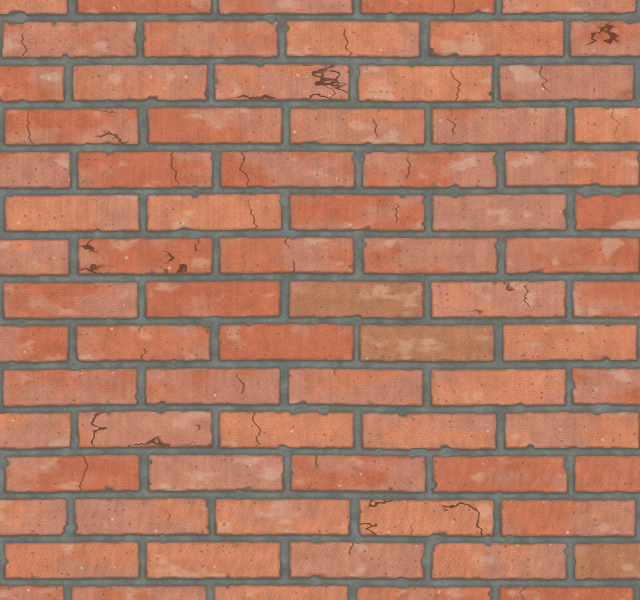
A WebGL 1 fragment shader for this texture:

```glsl
precision highp float;
uniform vec2 u_resolution;

// Lengths are in courses: one course is brick height plus one joint
const float COURSES = 13.8;
const float BRICKS_ACROSS = 4.5;
const float BRICK_PITCH = 3.278;
const float TOP_OFFSET = 0.606;
const vec2 BRICK_HALF = vec2(1.54, 0.408);

const vec3 ORANGE = vec3(0.82, 0.53, 0.395);
const vec3 CLAY = vec3(0.76, 0.44, 0.325);
const vec3 PINK = vec3(0.76, 0.52, 0.43);
const vec3 BROWN = vec3(0.65, 0.46, 0.34);
const vec3 RIM = vec3(0.50, 0.35, 0.28);
const vec3 CRACK = vec3(0.36, 0.24, 0.19);
const vec3 CHALK = vec3(0.86, 0.75, 0.67);
const vec3 MORTAR = vec3(0.455, 0.47, 0.45);
const vec3 SHADE = vec3(0.37, 0.345, 0.305);

float hash(vec2 p) {
  return fract(sin(dot(p, vec2(127.1, 311.7))) * 43758.5453);
}

float noise(vec2 p) {
  vec2 i = floor(p);
  vec2 f = fract(p);
  f = f * f * (3.0 - 2.0 * f);
  float low = mix(hash(i), hash(i + vec2(1.0, 0.0)), f.x);
  float high = mix(hash(i + vec2(0.0, 1.0)), hash(i + 1.0), f.x);
  return mix(low, high, f.y);
}

float fbm(vec2 p) {
  float sum = 0.0;
  float weight = 0.533;
  for (int i = 0; i < 4; i++) {
    sum += weight * noise(p);
    p = p * 2.03 + 17.3;
    weight *= 0.5;
  }
  return sum;
}

float roundBox(vec2 p, vec2 halfSize, float radius) {
  vec2 q = abs(p) - halfSize + radius;
  return length(max(q, 0.0)) + min(max(q.x, q.y), 0.0) - radius;
}

// Round spots scattered over a jittered grid
float specks(vec2 p, float density, float radius, float soft) {
  vec2 cell = floor(p);
  vec2 center = 0.3 + 0.4 * vec2(hash(cell + 3.1), hash(cell + 8.7));
  float size = radius * (0.5 + hash(cell + 5.3));
  float dist = length(fract(p) - center);
  return step(hash(cell), density) * (1.0 - smoothstep(size - soft, size + soft, dist));
}

// Wandering vertical hairline plus an occasional branching fracture
float cracks(vec2 p, vec2 id, float px) {
  float x = (hash(id + 2.9) - 0.5) * 2.2;
  float wander = (fbm(vec2(p.y * 4.0, hash(id) * 40.0)) - 0.5) * 0.5;
  float hairline = 1.0 - smoothstep(0.005, 0.012 + px, abs(p.x - x - wander));
  hairline *= step(hash(id + 6.1), 0.4) * smoothstep(0.3, 0.55, noise(p * 3.0 + id * 5.0));
  float ridge = abs(fbm(p * vec2(1.3, 2.2) + id * 9.0) - 0.5);
  float branch = 1.0 - smoothstep(0.006, 0.014 + px, ridge);
  branch *= step(hash(id + 4.4), 0.13) * smoothstep(0.4, 0.6, noise(p * 1.2 + id * 3.0));
  return max(hairline * 0.6, branch * 0.85);
}

vec3 brickColor(vec2 p, vec2 id, float edge, float px) {
  vec2 q = p + id * 13.7;
  vec3 color = mix(CLAY, ORANGE, smoothstep(0.2, 0.75, hash(id + 1.3)));
  color = mix(color, BROWN, 0.65 * step(0.92, hash(id + 7.7)));
  float bloom = fbm(q * vec2(0.9, 1.4)) + 0.35 * (hash(id + 9.2) - 0.5);
  color = mix(color, PINK, 0.9 * smoothstep(0.42, 0.62, bloom));

  // Wire-cut streaks, mottling and sandy grain
  float streak = noise(q * vec2(16.0, 1.2)) - 0.5;
  float mottle = fbm(q * 3.5) - 0.5;
  float grain = noise(q * 32.0) - 0.5;
  color *= 1.0 + 0.06 * streak + 0.16 * mottle + 0.11 * grain;
  color = mix(color, CHALK, 0.4 * smoothstep(0.62, 0.78, fbm(q * vec2(1.6, 2.6) + 31.0)));

  // Pits, lime specks and cracks
  color = mix(color, RIM, 0.65 * specks(q * 6.0, 0.12, 0.12, px * 6.0));
  color = mix(color, CHALK, 0.8 * specks(q * 4.0 + 0.5, 0.035, 0.1, px * 4.0));
  color = mix(color, CRACK, cracks(p, id, px));

  // Burnt and crumbled rim, heavier along the lower side
  float wear = smoothstep(0.3, 0.7, noise(q * 5.0));
  float rim = smoothstep(-0.065, 0.0, edge) * (0.3 + 0.5 * wear);
  return mix(color, RIM, rim * mix(0.75, 1.15, smoothstep(-0.2, 0.3, p.y)));
}

vec3 mortarColor(vec2 wall, vec2 p, float edge) {
  vec3 color = MORTAR * (1.0 + 0.3 * (fbm(wall * 4.0) - 0.5) + 0.12 * (noise(wall * 28.0) - 0.5));
  float shadow = 1.0 - smoothstep(0.0, 0.085, edge);
  return mix(color, SHADE, shadow * mix(0.55, 0.95, smoothstep(-0.1, 0.3, p.y)));
}

void main() {
  vec2 uv = gl_FragCoord.xy / u_resolution;
  float px = COURSES / u_resolution.y;
  vec2 wall = vec2(uv.x * BRICKS_ACROSS * BRICK_PITCH, (1.0 - uv.y) * COURSES + TOP_OFFSET);
  wall.y += 0.06 * (noise(wall * 0.3) - 0.5);

  // Running bond with slightly uneven laying
  float course = floor(wall.y);
  float slip = 0.16 * (hash(vec2(course, 4.0)) - 0.5);
  float along = (wall.x + slip) / BRICK_PITCH + 0.5 * (1.0 - mod(course, 2.0));
  vec2 id = vec2(floor(along), course);
  vec2 p = (vec2(fract(along), fract(wall.y)) - 0.5) * vec2(BRICK_PITCH, 1.0);
  p += (vec2(hash(id + 0.7), hash(id + 3.3)) - 0.5) * vec2(0.05, 0.025);

  // Ragged brick outline
  float edge = roundBox(p, BRICK_HALF, 0.05);
  edge += 0.035 * (fbm(wall * 5.0) - 0.5);
  edge += 0.07 * smoothstep(0.72, 0.95, noise(wall * 4.0 + 50.0));
  float joint = smoothstep(-0.7 * px, 0.7 * px, edge);
  vec3 color = mix(brickColor(p, id, edge, px), mortarColor(wall, p, edge), joint);
  gl_FragColor = vec4(color, 1.0);
}
```
